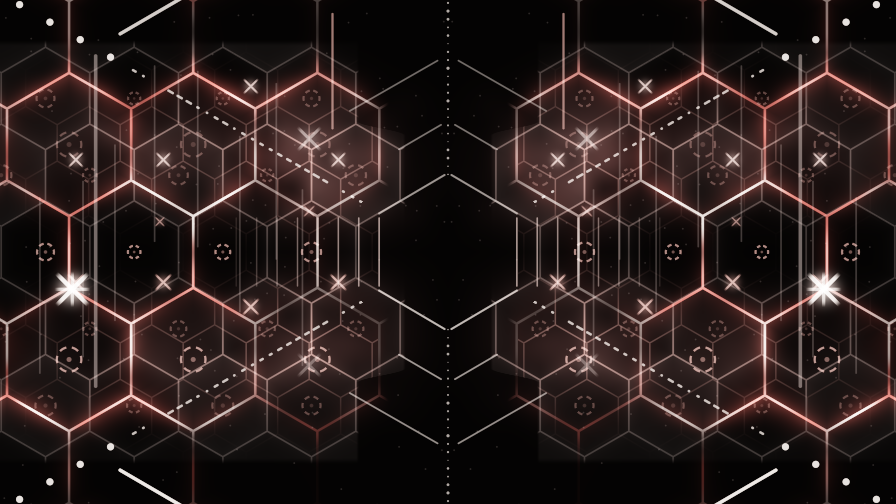
Reproduce this background procedurally as a WebGL 1 fragment shader.

```glsl
precision highp float;
// Mirrored lattice of glowing hexagons with sparks, reticles and dotted rays on black.
uniform vec2 u_resolution;

#define UNITS 432.0 // canvas height in design units
#define BIG_HEX 53.2 // half widths of the honeycombs
#define MID_HEX 38.0
#define SMALL_HEX 27.0
#define GLOW_REACH 7.0
#define HAZE 0.19
#define EXPOSURE 1.45
#define RED vec3(1.0, 0.36, 0.32)
#define ROSE vec3(1.0, 0.68, 0.63)
#define WHITE vec3(1.0, 0.93, 0.89)
#define GREY vec3(0.62, 0.55, 0.53)

float pixel; // size of one pixel in design units

float hash(vec2 p) {
  vec3 h = fract(p.xyx * 0.1031);
  h += dot(h, h.yzx + 33.33);
  return fract((h.x + h.y) * h.z);
}

float noise(vec2 p) {
  vec2 i = floor(p), f = fract(p);
  f = f * f * (3.0 - 2.0 * f);
  return mix(mix(hash(i), hash(i + vec2(1, 0)), f.x),
             mix(hash(i + vec2(0, 1)), hash(i + vec2(1, 1)), f.x), f.y);
}

// Smooth coverage of a shape of half thickness w
float ink(float d, float w) {
  return 1.0 - smoothstep(w - 0.7 * pixel, w + 0.7 * pixel, d);
}

float bar(vec2 p, vec2 a, vec2 b, float w) {
  vec2 ab = b - a;
  return ink(length(p - a - ab * clamp(dot(p - a, ab) / dot(ab, ab), 0.0, 1.0)), w);
}

// Pointy-top honeycomb: xy = offset from the cell centre, z = distance to its edge
vec3 honeycomb(vec2 p, float halfWidth) {
  vec2 s = 2.0 * halfWidth * vec2(1.0, 1.732);
  vec2 a = mod(p + 0.5 * s, s) - 0.5 * s;
  vec2 b = mod(p, s) - 0.5 * s;
  vec2 o = dot(a, a) < dot(b, b) ? a : b;
  vec2 q = abs(o);
  return vec3(o, halfWidth - max(q.x, dot(q, vec2(0.5, 0.866))));
}

// Diagonal cross with a soft core
float spark(vec2 p, float size) {
  vec2 arm = abs(vec2(p.x + p.y, p.x - p.y)) * 0.7071;
  float r = length(p) / size;
  return ink(min(arm.x, arm.y), 0.09 * size) * (1.0 - smoothstep(0.6, 1.05, r))
    + 0.35 * exp(-3.0 * r * r);
}

// Dashed ring around a small dot
float reticle(vec2 p, float radius) {
  float r = length(p);
  float dash = smoothstep(-0.5, 0.1, cos(6.0 * atan(p.y, p.x + 0.0001)));
  return ink(abs(r - radius), 0.9) * dash + 0.5 * ink(r, 0.2 * radius);
}

void main() {
  pixel = UNITS / u_resolution.y;
  vec2 p = (gl_FragCoord.xy - 0.5 * u_resolution) * pixel;
  p.x = abs(p.x);
  vec2 m = abs(p); // mirrored in both axes
  vec3 col = vec3(0.01, 0.008, 0.007);

  // Brightness falloffs
  float upper = smoothstep(-70.0, 30.0, p.y);
  float energy = mix(mix(0.25, 0.95, smoothstep(140.0, 270.0, p.x)), 1.0, upper);
  energy *= 1.0 - 0.8 * smoothstep(145.0, 172.0, m.y);
  float patchy = noise(p / 27.0 + 7.0);

  // Red haze in the clusters
  vec2 near = (m - vec2(110, 75)) / vec2(62, 48);
  vec2 far = (m - vec2(245, 90)) / vec2(100, 42);
  float haze = exp(-dot(near, near)) + 0.6 * exp(-dot(far, far));
  col += HAZE * haze * mix(0.6, 1.0, upper) * (0.5 + patchy) * vec3(1.0, 0.57, 0.55);

  // Large bright honeycomb
  vec3 big = honeycomb(p - vec2(271.6, 0), BIG_HEX);
  energy *= smoothstep(50.0, 62.0, p.x) * (0.2 + 1.3 * patchy);
  energy *= mix(0.45, 1.0, smoothstep(90.0, 170.0, p.x));
  vec3 tint = mix(RED, WHITE, smoothstep(0.15, 0.7, noise(p / 38.0 + 31.0)));
  float halo = exp(-big.z / GLOW_REACH) * mix(0.12, 0.32, smoothstep(25.0, 70.0, m.y));
  col += energy * (1.7 * tint * ink(big.z, 1.05) + halo * RED);

  // Medium and small fainter honeycombs
  vec3 mid = honeycomb(p - vec2(117, 0), MID_HEX);
  float mask = smoothstep(36.0, 39.0, p.x - 40.0 * smoothstep(100.0, 112.0, m.y));
  mask *= 1.0 - smoothstep(176.0, 182.0, m.y);
  tint = mix(GREY, ROSE, haze) * (0.25 + 0.55 * haze);
  col += mask * tint * (ink(mid.z, 0.7) + 0.12 * exp(-mid.z / GLOW_REACH));
  float fine = honeycomb(p - vec2(92, 0), SMALL_HEX).z;
  col += mask * 0.4 * haze * ROSE * ink(fine, 0.6) * step(60.0, p.x);

  // Veils and reticles in the cells
  vec2 cell = floor(p - mid.xy + 0.5);
  float axis = step(abs(cell.y), 5.0);
  float ring = reticle(mid.xy, 5.0 + 4.0 * hash(cell)) * step(60.0, cell.x);
  col += mask * ((0.28 + 0.5 * axis) * ROSE * ring + 0.06 * (1.0 - axis) * hash(cell) * GREY);
  cell = p - big.xy;
  float lit = step(abs(abs(cell.y) - 80.0), 40.0) * step(100.0, cell.x);
  col += lit * (0.3 + 0.6 * step(cell.y, 0.0)) * ROSE * reticle(big.xy, 10.5);

  // Inner vertical rails and faint scattered ones
  for (int i = 0; i < 8; i++) {
    float k = float(i), x = 59.0 + 17.5 * k;
    col += (0.8 - 0.1 * k) * mix(WHITE, ROSE, 0.4) * bar(p, vec2(x, -29), vec2(x, 29), 0.6);
    vec2 c = vec2(110.0 + 32.0 * k + 20.0 * hash(vec2(k, 3)), 130.0 * hash(vec2(k, 8)) - 40.0);
    col += 0.3 * GREY * bar(p, c - vec2(0, 75), c + vec2(0, 75), 0.7);
  }
  col += 0.65 * GREY * bar(p, vec2(302, -115), vec2(302, 168), 1.5);
  col += 0.65 * ROSE * bar(p, vec2(99, 106), vec2(99, 204), 0.9);

  // Slanted streaks around the dark centre and in the corners
  col += mix(1.2, 0.8, upper) * WHITE * (0.8 * bar(m, vec2(3, 66), vec2(59, 33), 0.8)
    + 0.55 * bar(m, vec2(6, 109), vec2(42, 88), 0.7)
    + 0.5 * bar(m, vec2(9, 164), vec2(84, 121), 0.7)
    + 1.5 * bar(m, vec2(281, 187), vec2(226, 219), 1.4));

  // Dotted diagonal rays and vertical axis
  vec2 ray = vec2(dot(m, vec2(0.866, 0.5)), dot(m, vec2(-0.5, 0.866)));
  float bead = mod(ray.x - 319.0, 30.0) - 15.0;
  col += step(319.0, ray.x) * 1.6 * WHITE * ink(length(vec2(bead, ray.y)), 3.0);
  float slot = floor(ray.x / 9.0);
  float dash = max(abs(mod(ray.x, 9.0) - 4.5) - 2.5 * hash(vec2(slot, 5)), 0.0);
  lit = step(abs(ray.x - 200.0), 115.0) * step(0.3, hash(vec2(slot, 2)));
  col += lit * WHITE * ink(length(vec2(dash, ray.y)), 1.0);
  float dotSize = 0.3 + hash(vec2(floor(m.y / 7.0), 11));
  col += step(63.0, m.y) * 0.8 * WHITE * ink(length(vec2(p.x, mod(m.y, 7.0) - 3.5)), dotSize);

  // Sparks in evenly spaced columns, above and below
  for (int i = 0; i < 4; i++) {
    float x = 94.0 + 75.0 * float(i), wave = cos(2.0944 * float(i - 1));
    col += mix(ROSE, WHITE, 0.5) * spark(p - vec2(x, 100.0 + 42.0 * wave), 9.0);
    col += ROSE * spark(p - vec2(x, -33.0 - 14.0 * wave), 10.0);
  }
  col += 0.6 * ROSE * (spark(p - vec2(247, 26), 6.0) + spark(p - vec2(119, 35), 7.0));
  col += mix(0.45, 0.9, upper) * GREY * spark(m - vec2(119, 97), 14.0);
  vec2 hero = p - vec2(322, -32);
  vec2 turned = 0.7071 * vec2(hero.x - hero.y, hero.x + hero.y);
  col += WHITE * (1.8 * spark(hero, 19.0) + spark(turned, 15.0));

  // Sparse dust
  vec2 grain = floor(p / 16.0);
  vec2 seat = 3.0 + 10.0 * vec2(hash(grain + 4.0), hash(grain + 19.0));
  col += step(0.8, hash(grain)) * 0.2 * GREY * ink(length(mod(p, 16.0) - seat), 0.7);

  gl_FragColor = vec4(1.0 - exp(-EXPOSURE * col), 1.0);
}
```
